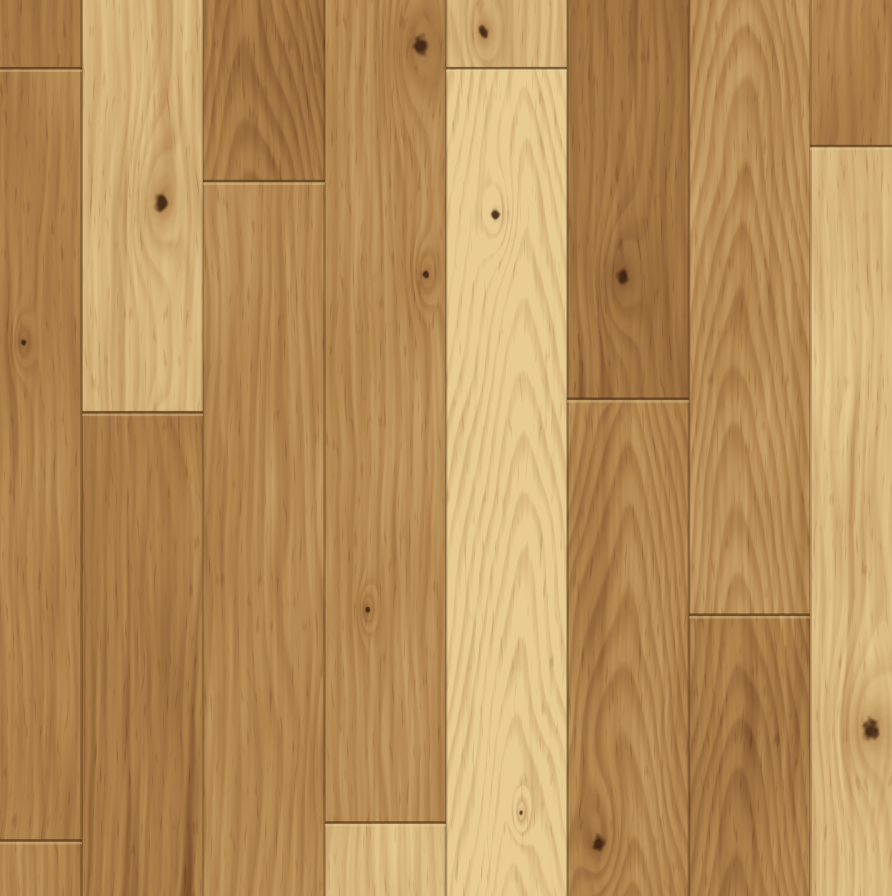
A Shadertoy shader for this texture:

```glsl
// Hardwood floor: eight columns of long planks with staggered end joints.
// Each plank has its own tone, streaks and arched growth rings built from
// warped gradient noise; hashed knots bend the grain, thin seams divide it.

vec2 hash2(vec2 p) {
    p = vec2(dot(p, vec2(127.1, 311.7)), dot(p, vec2(269.5, 183.3)));
    return fract(sin(p) * 43758.5);
}

float gradientNoise(vec2 p) {
    vec2 i = floor(p), f = fract(p), e = vec2(0, 1);
    vec2 w = f * f * f * (f * (f * 6.0 - 15.0) + 10.0);
    float a = dot(hash2(i) * 2.0 - 1.0, f);
    float b = dot(hash2(i + e.yx) * 2.0 - 1.0, f - e.yx);
    float c = dot(hash2(i + e.xy) * 2.0 - 1.0, f - e.xy);
    float d = dot(hash2(i + e.yy) * 2.0 - 1.0, f - e.yy);
    return mix(mix(a, b, w.x), mix(c, d, w.x), w.y);
}

vec3 woodColor(float tone) {
    vec3 umber = vec3(0.53, 0.35, 0.19), honey = vec3(0.70, 0.525, 0.305);
    vec3 cream = vec3(0.89, 0.775, 0.55);
    return tone < 0.45 ? mix(umber, honey, max(tone, -0.4) / 0.45)
                       : mix(honey, cream, min((tone - 0.45) / 0.55, 1.1));
}

// Tone, streak strength and ring arching of the planks above and below a joint
const vec3 upperPlank[8] = vec3[8](
    vec3(0.20, 0.7, 0.0), vec3(0.74, 0.6, 0.1), vec3(0.24, 0.3, 0.8), vec3(0.43, 0.35, 0.2),
    vec3(0.78, 0.2, 0.3), vec3(0.16, 1.0, 0.1), vec3(0.46, 0.25, 0.8), vec3(0.35, 0.3, 0.2));
const vec3 lowerPlank[8] = vec3[8](
    vec3(0.34, 0.35, 0.0), vec3(0.24, 0.8, 0.0), vec3(0.39, 0.25, 0.2), vec3(0.80, 0.2, 0.2),
    vec3(0.98, 0.15, 1.0), vec3(0.35, 0.3, 0.8), vec3(0.28, 0.35, 0.7), vec3(0.80, 0.5, 0.1));
const float jointHeight[8] = float[8](0.924, 0.540, 0.798, 0.082, 0.924, 0.555, 0.314, 0.837);

void mainImage(out vec4 fragColor, in vec2 fragCoord) {
    vec2 uv = fragCoord / iResolution.xy;
    float pixel = 1.0 / iResolution.y;

    // Plank layout
    float plankWidth = 0.1362;
    float across = (uv.x - 0.0914) / plankWidth + 1.0;
    int column = clamp(int(floor(across)), 0, 7);
    float v = fract(across);
    float plankLength = column == 0 ? 0.862 : 1.0;
    float along = (uv.y - jointHeight[column]) / plankLength;
    float row = floor(along);
    vec3 plank = row < 0.0 ? lowerPlank[column] : upperPlank[column];
    vec2 id = vec2(float(column), row + 5.0);
    vec2 seed = hash2(id + 3.7) * 40.0;

    // Knots: dark cores with a halo that push the grain aside
    float knotCore = 0.0, knotHalo = 0.0, ringPush = 0.0, grainShift = 0.0;
    for (int i = 0; i < 3; i++) {
        vec2 place = hash2(id * 7.0 + float(i) * 13.1);
        vec2 kind = hash2(id * 5.0 + float(i) * 17.3 + 2.0);
        if (kind.x > 0.55) continue;
        float radius = mix(0.003, 0.011, kind.y * kind.y);
        vec2 offset = vec2((v - 0.15 - 0.7 * place.x) * plankWidth, (uv.y - place.y) * 0.75);
        float d = length(offset) + radius * 0.6 * gradientNoise(uv * 130.0 + seed);
        float spread = exp(-dot(offset * vec2(1.0, 0.5), offset * vec2(1.0, 0.5))
                           / (12.0 * radius * radius));
        knotCore = max(knotCore, 1.0 - smoothstep(radius * 0.35, radius * 1.1, d));
        knotHalo += exp(-max(d, 0.0) / (radius * 2.0));
        ringPush += 2.5 * spread;
        grainShift -= offset.x * 0.75 * spread;
    }

    // Wandering grain coordinates
    vec2 p = vec2(v * plankWidth + grainShift, uv.y);
    p.x += 0.022 * gradientNoise(vec2(p.x * 9.0, p.y * 2.6) + seed);
    p.x += 0.004 * gradientNoise(vec2(p.x * 28.0, p.y * 11.0) + seed.yx);
    float c = p.x / plankWidth - 0.35 - 0.3 * hash2(id).x;

    // Growth rings: straight lines or nested arches
    float arches = 11.0 * sqrt(c * c + 0.012) + uv.y * 13.0;
    float rings = mix(c * 8.0, arches, smoothstep(0.15, 0.6, plank.z)) + ringPush
                + 1.3 * gradientNoise(vec2(p.x * 22.0, p.y * 5.0) + seed);
    float ring = fract(rings);
    float lateWood = smoothstep(0.2, 0.8, ring) * (1.0 - smoothstep(0.8, 1.0, ring));

    // Tone: patches, dark streaks, fibres and pores
    float patches = gradientNoise(vec2(p.x * 14.0, p.y * 4.0) + seed);
    float streak = gradientNoise(vec2(p.x * 38.0, p.y * 1.6) + seed)
                 + 0.6 * gradientNoise(vec2(p.x * 95.0, p.y * 3.0) + seed.yx);
    float fibre = gradientNoise(vec2(p.x * 210.0, uv.y * 8.0) + seed);
    float pores = gradientNoise(vec2(p.x * 300.0, uv.y * 38.0) + seed.yx);
    float tone = plank.x + 0.06 + 0.24 * patches;
    tone += plank.y * (0.08 - 0.6 * smoothstep(0.0, 0.6, streak) + 0.18 * streak);
    tone -= (0.10 + 0.10 * plank.z) * (lateWood - 0.35);
    tone += 0.17 * fibre - 0.16 * smoothstep(0.15, 0.5, pores);
    tone -= 0.35 * min(knotHalo, 1.2);
    vec3 color = woodColor(tone);
    color = mix(color, vec3(0.22, 0.12, 0.06), 0.85 * knotCore);

    // Long seams, some fainter than others
    float seamDistance = min(v, 1.0 - v) * plankWidth;
    float seam = 1.0 - smoothstep(0.0006, 0.0012 + pixel, seamDistance);
    float seamStrength = 0.3 + 0.4 * hash2(vec2(floor(across + 0.5), 9.0)).x;
    color = mix(color, vec3(0.36, 0.24, 0.12), seam * seamStrength);

    // End joints: a dark gap with a pale worn edge beneath
    float jointOffset = (along - floor(along + 0.5)) * plankLength;
    float gap = 1.0 - smoothstep(0.0007, 0.001 + pixel, abs(jointOffset));
    float edge = 1.0 - smoothstep(0.0007, 0.001 + pixel, abs(jointOffset + 0.003));
    color = mix(color, vec3(0.90, 0.80, 0.60), edge * 0.35);
    color = mix(color, vec3(0.33, 0.21, 0.11), gap * 0.7);

    fragColor = vec4(color, 1.0);
}
```
